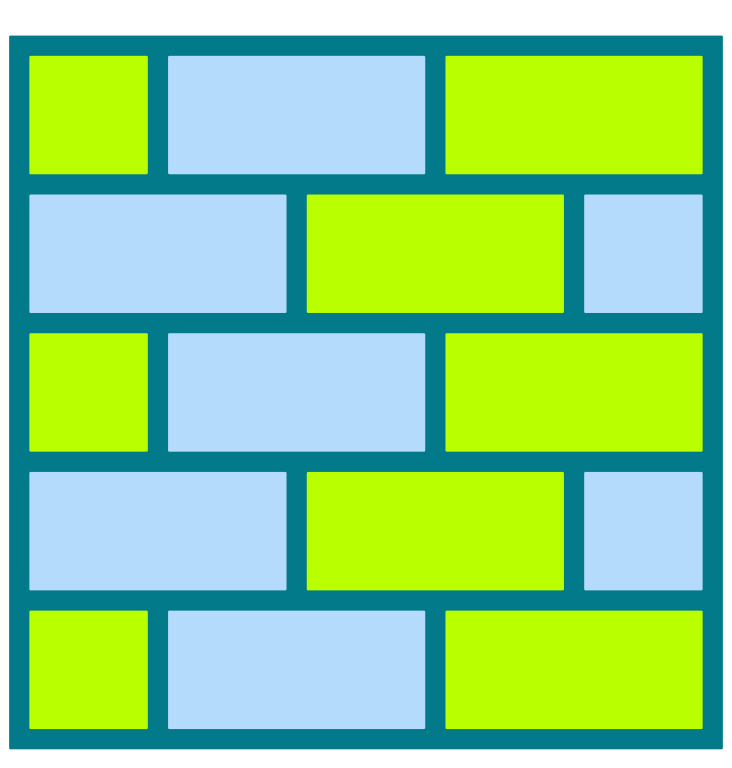
Give the GLSL for this pattern, as a WebGL 2 fragment shader.

```glsl
#version 300 es
precision highp float;
// Five staggered courses of lime and pale blue bricks in teal mortar on white.

uniform vec2 u_resolution;
out vec4 fragColor;

// Signed distance to a slightly rounded box given by two corners.
float boxDistance(vec2 p, vec2 low, vec2 high) {
  const float radius = 0.01;
  vec2 d = abs(p - 0.5 * (low + high)) - 0.5 * (high - low) + radius;
  return length(max(d, 0.0)) + min(max(d.x, d.y), 0.0) - radius;
}

// Antialiased coverage of a shape, one pixel wide at its edge.
float coverage(float dist, float pixel) {
  return clamp(0.5 - dist / pixel, 0.0, 1.0);
}

void main() {
  const vec3 lime = vec3(0.73, 1.0, 0.0);
  const vec3 paleBlue = vec3(0.71, 0.86, 0.99);
  const vec3 teal = vec3(0.01, 0.48, 0.54);
  const float courses = 5.0;
  const float halfMortar = 0.073;

  // Wall units: one course is 1 high, a full brick is 2 wide.
  float pitch = 0.1806 * u_resolution.y;
  vec2 center = u_resolution * vec2(0.5, 0.489);
  vec2 p = (gl_FragCoord.xy - center) / pitch + 0.5 * courses;
  float pixel = 1.0 / pitch;

  // Mortar panel.
  float panel = boxDistance(p, vec2(-halfMortar), vec2(courses + halfMortar));
  vec3 color = mix(vec3(1.0), teal, coverage(panel, pixel));

  // Alternate courses shift by half a brick; end bricks are cut at the panel.
  vec2 cell = clamp(p, 0.0, courses - 0.001);
  float row = floor(cell.y);
  float shift = 1.0 - mod(row, 2.0);
  float column = floor(0.5 * (cell.x + shift));
  float left = max(2.0 * column - shift, 0.0);
  float right = min(2.0 * column - shift + 2.0, courses);
  float brick = boxDistance(p, vec2(left, row) + halfMortar,
                            vec2(right, row + 1.0) - halfMortar);

  // Colours alternate along each course and between courses.
  vec3 brickColor = mix(lime, paleBlue, mod(row + column, 2.0));
  color = mix(color, brickColor, coverage(brick, pixel));

  fragColor = vec4(color, 1.0);
}
```
